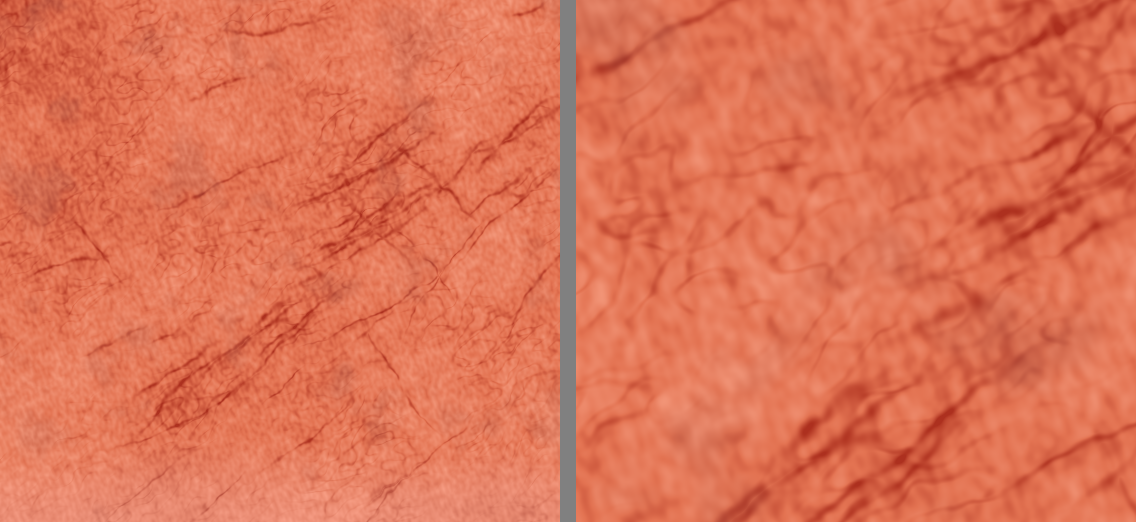
Left, the full canvas; right, a detail of the centre.
Write a WebGL 2 fragment shader that draws this texture.

```glsl
#version 300 es
precision highp float;

uniform vec2 u_resolution;
out vec4 fragColor;

#define CREASE_COUNT 44
#define CREASE_WIDTH 0.0034
#define CREASE_DEPTH 0.36
#define VEIN_DEPTH 0.25
#define MOTTLE_SCALE 21.0
#define GRAIN_SCALE 100.0
#define BASE_TONE 0.63
#define DARK_RUST vec3(0.68, 0.19, 0.12)
#define MID_ORANGE vec3(0.89, 0.45, 0.32)
#define PALE_CORAL vec3(0.97, 0.63, 0.52)
#define DUSTY_PINK vec3(0.91, 0.57, 0.49)
#define PLUM_STAIN vec3(0.62, 0.32, 0.28)

// Integer hash of a lattice cell, two values in 0..1
vec2 hash2(ivec2 cell) {
    uvec2 v = uvec2(cell) * 1664525u + 1013904223u;
    v.x += v.y * 1664525u;
    v.y += v.x * 1664525u;
    v ^= v >> 16u;
    v.x += v.y * 1664525u;
    v.y += v.x * 1664525u;
    v ^= v >> 16u;
    return vec2(v & 65535u) / 65535.0;
}

float cornerSlope(ivec2 cell, vec2 offset) {
    float angle = 6.28319 * hash2(cell).x;
    return dot(vec2(cos(angle), sin(angle)), offset);
}

float gradientNoise(vec2 p) {
    ivec2 cell = ivec2(floor(p));
    vec2 f = fract(p);
    vec2 u = f * f * f * (f * (f * 6.0 - 15.0) + 10.0);
    float low = mix(cornerSlope(cell, f),
                    cornerSlope(cell + ivec2(1, 0), f - vec2(1, 0)), u.x);
    float high = mix(cornerSlope(cell + ivec2(0, 1), f - vec2(0, 1)),
                     cornerSlope(cell + ivec2(1, 1), f - vec2(1, 1)), u.x);
    return mix(low, high, u.y);
}

float fbm(vec2 p) {
    float sum = 0.0, amplitude = 1.0;
    for (int i = 0; i < 4; i++) {
        sum += amplitude * gradientNoise(p);
        p = p * 2.03 + 17.3;
        amplitude *= 0.55;
    }
    return sum;
}

vec2 rotate(vec2 p, float angle) {
    float c = cos(angle), s = sin(angle);
    return vec2(c * p.x + s * p.y, c * p.y - s * p.x);
}

// Thin lines along the zero crossings of noise
float veins(vec2 p, float width) {
    return 1.0 - smoothstep(0.0, width, abs(gradientNoise(p)));
}

// Tapered bent strokes: x is the sharp line, y its soft shadow
vec2 creases(vec2 p, float aspect) {
    vec2 result = vec2(0.0);
    for (int i = 0; i < CREASE_COUNT; i++) {
        vec2 place = hash2(ivec2(i, 211));
        vec2 form = hash2(ivec2(i, 487));
        vec2 scatter = place * vec2(aspect, 1.0);
        vec2 band = mix(vec2(0.32, 0.20), vec2(1.0, 0.68), place.x);
        band.y += 0.2 * (place.y - 0.5);
        vec2 center = i % 2 == 0 ? band : scatter;
        float lean = clamp(center.x - center.y + 0.6, 0.0, 1.0);
        float angle = mix(0.18, 0.74, lean) + 0.4 * (form.x - 0.5);
        if (i % 9 == 5) angle = -1.1 + 0.4 * form.x;
        float halfLength = mix(0.06, 0.23, form.y);
        vec2 q = rotate(p - center, angle);
        q.y += (form.x - 0.5) * q.x * q.x * 2.5;
        float taper = 1.0 - smoothstep(0.25, 1.0, abs(q.x) / halfLength);
        float width = max(CREASE_WIDTH * mix(0.6, 1.2, place.y), 0.8 / u_resolution.y);
        float d = q.y / width;
        result.x = max(result.x, taper * exp(-d * d));
        result.y += taper * exp(-d * d / 30.0);
    }
    return vec2(result.x, min(result.y, 1.6));
}

void main() {
    vec2 p = gl_FragCoord.xy / u_resolution.y;
    float aspect = u_resolution.x / u_resolution.y;
    vec2 warp = vec2(fbm(p * 9.0 + 3.0), fbm(p * 9.0 + 41.0));
    vec2 warped = p + 0.014 * warp;

    // Broad clouds, mottling and slanted grain
    float clouds = fbm(p * 2.6 + 8.0);
    float mottle = fbm(warped * MOTTLE_SCALE + 60.0);
    vec2 slanted = rotate(p, 0.35) * vec2(1.25, 0.8);
    float grain = gradientNoise(slanted * GRAIN_SCALE)
                + 0.6 * gradientNoise(slanted * GRAIN_SCALE * 0.55 + 90.0);

    // Patchy network of fine veins
    vec2 along = rotate(warped, 0.55) * vec2(0.65, 1.15);
    float patches = smoothstep(-0.25, 0.4, fbm(p * 5.0 + 25.0) - 0.3 * clouds);
    float network = 0.6 * veins(along * 17.0 + 5.0, 0.08)
                  + 0.65 * veins(along * 38.0 + 70.0, 0.15);

    // Long creases, broken up along their length
    vec2 crease = creases(warped, aspect);
    float breakup = smoothstep(-0.35, 0.2, gradientNoise(p * 28.0 + 12.0));

    float tone = BASE_TONE + 0.2 * clouds + 0.15 * mottle + 0.24 * grain;
    tone -= VEIN_DEPTH * network * mix(0.15, 1.0, patches);
    tone -= CREASE_DEPTH * crease.x * mix(0.35, 1.0, breakup) + 0.07 * crease.y;
    tone -= 0.3 * exp(-5.0 * length((p - vec2(0.0, 1.0)) * vec2(1.0, 0.6)));
    tone = clamp(tone, 0.0, 1.0);

    // Tone ramp, plum stains and a faded lower edge
    vec3 color = mix(DARK_RUST, MID_ORANGE, smoothstep(0.0, 1.0, tone) * 2.0);
    color = tone < 0.5 ? mix(DARK_RUST, MID_ORANGE, tone * 2.0)
                       : mix(MID_ORANGE, PALE_CORAL, tone * 2.0 - 1.0);
    float stain = smoothstep(0.1, 0.7, fbm(p * 7.0 + 33.0)) * (1.0 - tone);
    color = mix(color, PLUM_STAIN, 0.5 * stain);
    float faded = 1.0 - smoothstep(0.0, 0.17, p.y + 0.05 * clouds);
    color = mix(color, DUSTY_PINK + 0.2 * (tone - 0.5), 0.65 * faded);
    fragColor = vec4(color, 1.0);
}
```
